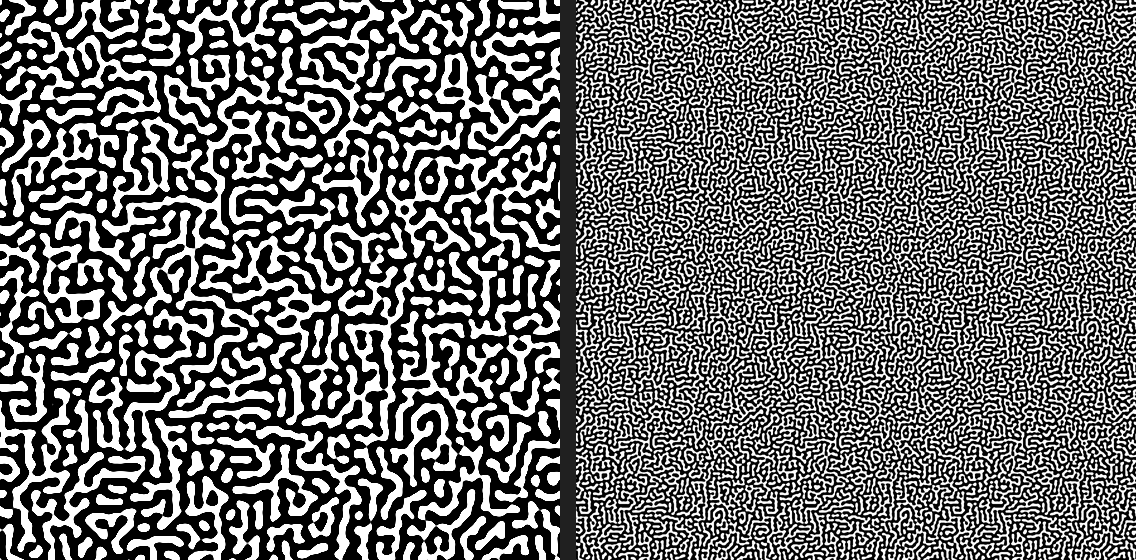
Left: one tile. Right: repeated 3 by 3.
Write a three.js fragment shader that draws this pattern.

```glsl
// Seamless labyrinth of evenly wide white worms on black, grown by local activation and inhibition.

#define NODES 148.0     // simulation nodes across the canvas, about 4 per line
#define CELLS 50.0      // gradient noise cells across the canvas
#define TILES 6         // patch size in tiles of 4 by 4 nodes, one less per step
#define WIDTH 1.7       // spread of the growth kernel in squared nodes
#define BALANCE 0.47    // activation against inhibition
#define KNEE 0.4        // softness of the saturation
#define BIAS 0.1        // lets the white lines break up
#define THRESHOLD 0.2   // field level of the line edge
#define EDGE 0.12       // half width of the edge in field levels
#define SEED 7.0

const vec3 GROUND = vec3(0.0);
const vec3 WORM = vec3(1.0);

// Kernel weights at distances 0, 1 and 2
const vec3 SPAN = vec3(0.0, 1.0, 4.0) / WIDTH;
const vec3 BELL = exp(-SPAN);
const vec3 CREST = (BALANCE - SPAN) * BELL;

varying vec2 vUv;

mat4 tiles[TILES * TILES];  // each column holds four nodes of one row

vec2 gradient(vec2 cell) {
  vec2 p = mod(cell, CELLS) + SEED;
  vec3 q = fract(p.xyx * vec3(0.1031, 0.1030, 0.0973));
  q += dot(q, q.yzx + 33.33);
  return 2.0 * fract((q.xx + q.yz) * q.zy) - 1.0;
}

// Wrapping gradient noise
float noise(vec2 p) {
  vec2 cell = floor(p);
  vec2 f = p - cell;
  vec2 s = f * f * f * (f * (f * 6.0 - 15.0) + 10.0);
  vec2 e = vec2(1.0, 0.0);
  float low = mix(dot(gradient(cell), f), dot(gradient(cell + e), f - e), s.x);
  float high = mix(dot(gradient(cell + e.yx), f - e.yx),
                   dot(gradient(cell + e.xx), f - e.xx), s.x);
  return mix(low, high, s.y);
}

vec4 flatten(vec4 u) {
  return u * inversesqrt(u * u + KNEE);
}

vec4 nodes(int y, int block) {
  int row = y / 4;
  return tiles[row * TILES + block][y - 4 * row];
}

void setNodes(int y, int block, vec4 u) {
  int row = y / 4;
  tiles[row * TILES + block][y - 4 * row] = u;
}

// Fills the patch with saturated noise
void plant(vec2 corner) {
  for (int y = 0; y < 4 * TILES; y++) {
    for (int b = 0; b < TILES; b++) {
      vec4 u;
      for (int i = 0; i < 4; i++) {
        vec2 node = mod(corner + vec2(float(4 * b + i), float(y)), NODES);
        u[i] = 3.0 * noise(node * CELLS / NODES);
      }
      setNodes(y, b, flatten(u));
    }
  }
}

// Vertical half of the kernel
void sumRows(int y, int b, out vec4 bell, out vec4 crest) {
  vec4 center = nodes(y + 2, b);
  vec4 near = nodes(y + 1, b) + nodes(y + 3, b);
  vec4 far = nodes(y, b) + nodes(y + 4, b);
  bell = BELL.x * center + BELL.y * near + BELL.z * far;
  crest = CREST.x * center + CREST.y * near + CREST.z * far;
}

// Horizontal half of the kernel over two neighbouring blocks
vec4 sumColumns(vec4 a, vec4 b, vec3 w) {
  return w.x * vec4(a.zw, b.xy) + w.z * (a + b)
       + w.y * (vec4(a.yzw, b.x) + vec4(a.w, b.xyz));
}

// One growth step in place; the valid patch shrinks to size tiles
void grow(int size) {
  for (int y = 0; y < 4 * size; y++) {
    vec4 bell, crest, nextBell, nextCrest;
    sumRows(y, 0, bell, crest);
    for (int b = 0; b < size; b++) {
      sumRows(y, b + 1, nextBell, nextCrest);
      vec4 u = sumColumns(bell, nextBell, CREST) + sumColumns(crest, nextCrest, BELL);
      setNodes(y, b, size > 1 ? flatten(u - BIAS) : u);
      bell = nextBell;
      crest = nextCrest;
    }
  }
}

// Cubic spline weights
vec4 spline(float f) {
  float g = 1.0 - f;
  return vec4(g * g * g, 4.0 - 3.0 * f * f * (1.0 + g),
              4.0 - 3.0 * g * g * (1.0 + f), f * f * f) / 6.0;
}

void main() {
  vec2 p = vUv * NODES;
  plant(floor(p) - float(2 * TILES - 1));
  for (int size = TILES - 1; size > 0; size--) grow(size);

  vec2 f = fract(p);
  float field = dot(spline(f.x), tiles[0] * spline(f.y));
  float worm = smoothstep(THRESHOLD - EDGE, THRESHOLD + EDGE, field);
  gl_FragColor = vec4(mix(GROUND, WORM, worm), 1.0);
}
```
